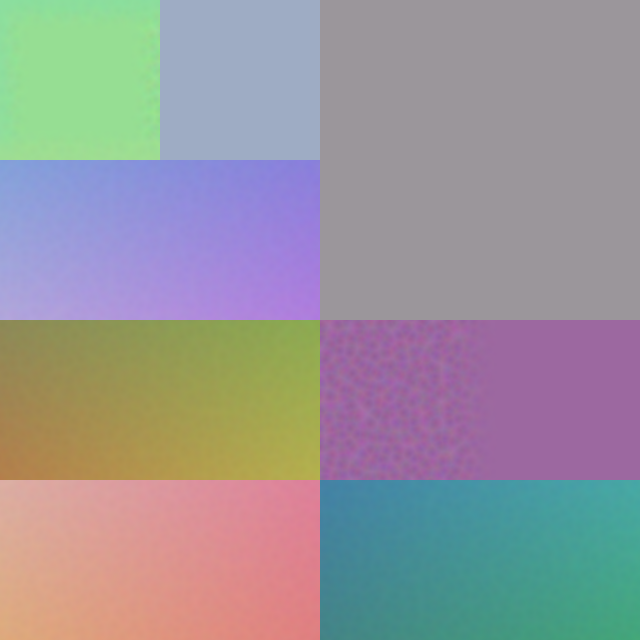
Reproduce this background procedurally as a Shadertoy shader.

```glsl
// A patchwork of rectangular colour panels on a quarter grid.
// Each panel blends four corner colours; soft cellular noise mottles
// some panels, and one-pixel coverage ramps smooth every border.

vec2 hash22(vec2 p) {
    vec3 q = fract(p.xyx * vec3(0.1031, 0.1030, 0.0973));
    q += dot(q, q.yzx + 33.33);
    return fract((q.xx + q.yz) * q.zy);
}

// Distance to the nearest jittered cell point, centred near zero.
float cellular(vec2 p) {
    vec2 cell = floor(p);
    float nearest = 2.0;
    for (int y = -1; y <= 1; y++) {
        for (int x = -1; x <= 1; x++) {
            vec2 neighbour = cell + vec2(x, y);
            vec2 offset = neighbour + hash22(neighbour) - p;
            nearest = min(nearest, dot(offset, offset));
        }
    }
    return sqrt(nearest) - 0.48;
}

// Independent grain for each colour channel.
vec3 colourGrain(vec2 p) {
    return vec3(cellular(p),
                cellular(p + vec2(71.3, 19.7)),
                cellular(p + vec2(23.9, 127.1)));
}

vec3 rgb(float r, float g, float b) {
    return vec3(r, g, b) / 255.0;
}

// Position inside a panel, from 0 to 1 on both axes.
vec2 panelUV(vec2 p, vec2 origin, vec2 size) {
    return clamp((p - origin) / size, 0.0, 1.0);
}

vec3 cornerBlend(vec2 t, vec3 topLeft, vec3 topRight, vec3 lowLeft, vec3 lowRight) {
    return mix(mix(lowLeft, lowRight, t.x), mix(topLeft, topRight, t.x), t.y);
}

// Linear coverage across a border one pixel wide.
float edge(float border, float x, float pixel) {
    return clamp((x - border) / pixel + 0.5, 0.0, 1.0);
}

void mainImage(out vec4 fragColor, in vec2 fragCoord) {
    vec2 p = fragCoord / iResolution.xy;
    vec2 pixel = 1.0 / iResolution.xy;
    vec2 wide = vec2(0.5, 0.25);
    vec3 grain = colourGrain(p * 62.0);
    vec3 faintGrain = 0.022 * grain;

    // Lower row: coral and teal
    vec3 coral = cornerBlend(panelUV(p, vec2(0.0), wide),
        rgb(219.0, 174.0, 164.0), rgb(221.0, 128.0, 155.0),
        rgb(221.0, 170.0, 124.0), rgb(224.0, 127.0, 128.0)) + faintGrain;
    vec3 teal = cornerBlend(panelUV(p, vec2(0.5, 0.0), wide),
        rgb(68.0, 130.0, 166.0), rgb(72.0, 168.0, 166.0),
        rgb(68.0, 132.0, 134.0), rgb(68.0, 166.0, 122.0)) + faintGrain;

    // Second row: olive and plum, the plum grain fading rightwards
    vec3 olive = cornerBlend(panelUV(p, vec2(0.0, 0.25), wide),
        rgb(140.0, 138.0, 87.0), rgb(139.0, 171.0, 82.0),
        rgb(180.0, 127.0, 76.0), rgb(181.0, 176.0, 78.0)) + faintGrain;
    float plumFade = 1.0 - smoothstep(0.70, 0.79, p.x);
    vec3 plum = rgb(156.0, 104.0, 160.0) + 0.085 * plumFade * grain;

    // Third row: lavender
    vec3 lavender = cornerBlend(panelUV(p, vec2(0.0, 0.5), wide),
        rgb(131.0, 161.0, 218.0), rgb(137.0, 127.0, 219.0),
        rgb(177.0, 166.0, 219.0), rgb(176.0, 124.0, 221.0)) + faintGrain;

    // Upper left: green with tinted, mottled borders
    vec2 greenUV = panelUV(p, vec2(0.0, 0.75), vec2(0.25));
    vec2 inset = min(greenUV, 1.0 - greenUV);
    float rim = 1.0 - smoothstep(0.0, 0.22, min(inset.x, inset.y));
    vec3 green = rgb(150.0, 222.0, 147.0) + 0.07 * rim * grain;
    green = mix(green, rgb(137.0, 222.0, 159.0), 0.8 * smoothstep(0.82, 1.0, greenUV.y));
    green = mix(green, rgb(140.0, 222.0, 160.0), 0.7 * (1.0 - smoothstep(0.0, 0.15, greenUV.x)));
    green = mix(green, rgb(161.0, 221.0, 146.0), 0.8 * (1.0 - smoothstep(0.0, 0.2, greenUV.y)));

    // Flat panels
    vec3 slate = rgb(158.0, 172.0, 196.0);
    vec3 grey = rgb(155.0, 150.0, 155.0);

    // Assemble columns and rows
    float rightHalf = edge(0.5, p.x, pixel.x);
    vec3 topLeft = mix(green, slate, edge(0.25, p.x, pixel.x));
    vec3 upperLeft = mix(lavender, topLeft, edge(0.75, p.y, pixel.y));
    vec3 colour = mix(coral, teal, rightHalf);
    colour = mix(colour, mix(olive, plum, rightHalf), edge(0.25, p.y, pixel.y));
    colour = mix(colour, mix(upperLeft, grey, rightHalf), edge(0.5, p.y, pixel.y));

    fragColor = vec4(clamp(colour, 0.0, 1.0), 1.0);
}
```
